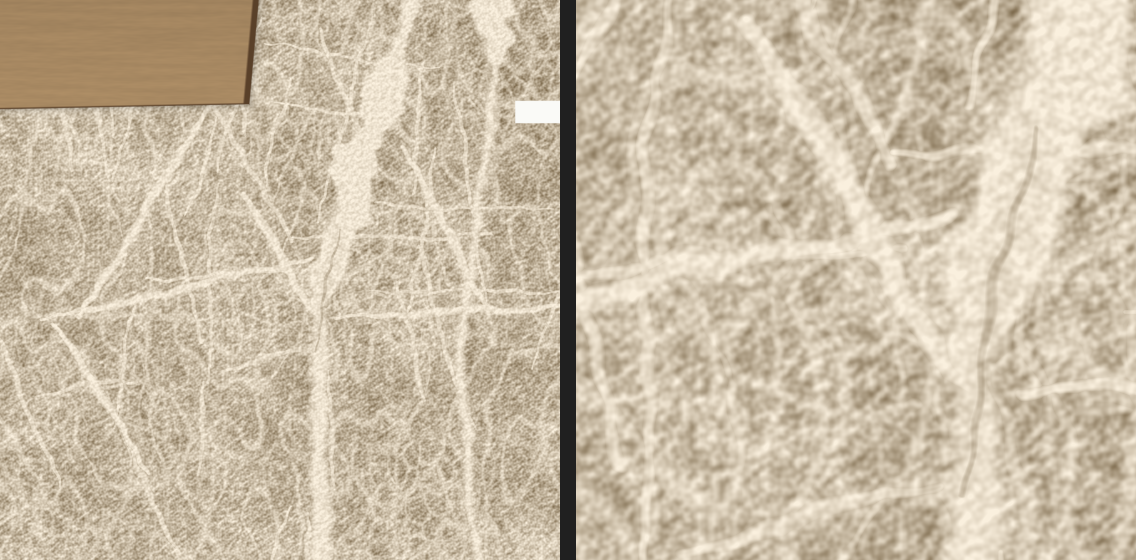
Left, the full canvas; right, a detail of the centre.
A three.js fragment shader for this texture:

```glsl
varying vec2 vUv;

#define STONE_DARK vec3(0.55, 0.48, 0.37)
#define STONE_LIGHT vec3(0.98, 0.94, 0.87)
#define WOOD vec3(0.65, 0.53, 0.38)
#define WOOD_EDGE vec3(0.35, 0.25, 0.16)
#define TAG_WHITE vec3(0.98, 0.98, 0.97)
#define VEIN_COUNT 34
#define VEIN_TONE 0.90
#define GRAIN 0.36
#define SOFT 0.0015

vec2 hash2(vec2 p) {
  p = vec2(dot(p, vec2(127.1, 311.7)), dot(p, vec2(269.5, 183.3)));
  return fract(sin(p) * 43758.545);
}

float corner(vec2 cell, vec2 offset) {
  float angle = 6.2832 * hash2(cell).x;
  return dot(vec2(cos(angle), sin(angle)), offset);
}

// Gradient noise, roughly -1 to 1
float noise(vec2 p) {
  vec2 i = floor(p), f = fract(p);
  vec2 u = f * f * f * (f * (f * 6.0 - 15.0) + 10.0);
  vec2 e = vec2(1.0, 0.0);
  float low = mix(corner(i, f), corner(i + e, f - e), u.x);
  float high = mix(corner(i + e.yx, f - e.yx), corner(i + 1.0, f - 1.0), u.x);
  return 1.4 * mix(low, high, u.y);
}

float ridge(vec2 p, float width) {
  return 1.0 - smoothstep(0.0, width, abs(noise(p)));
}

// Light seams between irregular cells
float seams(vec2 p, float width) {
  vec2 i = floor(p), f = fract(p);
  float nearest = 8.0, second = 8.0;
  for (int y = -1; y <= 1; y++) {
    for (int x = -1; x <= 1; x++) {
      vec2 cell = vec2(float(x), float(y));
      float d = length(cell + hash2(i + cell) - f);
      second = min(second, max(nearest, d));
      nearest = min(nearest, d);
    }
  }
  return 1.0 - smoothstep(0.0, width, second - nearest);
}

// Tapered stroke with a bright core and a faint halo
float vein(vec2 p, vec2 a, vec2 b, float width) {
  vec2 ab = b - a;
  float t = clamp(dot(p - a, ab) / dot(ab, ab), 0.0, 1.0);
  float d = length(p - a - ab * t);
  float w = width * (0.4 + 2.4 * t * (1.0 - t));
  return max(1.0 - smoothstep(0.3 * w, w + SOFT, d), 0.38 * exp(-d / (2.5 * w)));
}

float scatteredVeins(vec2 p) {
  float cover = 0.0;
  for (int i = 0; i < VEIN_COUNT; i++) {
    float id = float(i);
    vec2 center = hash2(vec2(id, 3.7)), r = hash2(vec2(id, 9.1));
    float flat_ = step(2.5, mod(id, 4.0));
    float angle = mix(1.57 + 1.1 * (r.x - 0.5), 0.1 + 0.5 * (r.x - 0.5), flat_);
    vec2 reach = (0.07 + 0.13 * r.y) * vec2(cos(angle), sin(angle));
    cover = max(cover, vein(p, center - reach, center + reach, 0.003 + 0.005 * r.x));
  }
  return 0.85 * cover;
}

// Broad trunks and the long veins joining them
float mainVeins(vec2 p, float ragged) {
  float trunkX = 0.57 + 0.3 * max(p.y - 0.45, 0.0);
  float trunkW = mix(0.011, 0.042, smoothstep(0.4, 0.7, p.y) * (1.0 - smoothstep(0.78, 0.95, p.y)));
  float trunk = abs(p.x - trunkX) - trunkW * (1.0 + 0.7 * ragged);
  float sideW = 0.006 + 0.03 * smoothstep(0.86, 1.0, p.y);
  float side = abs(p.x - 0.855 + 0.03 * sin(5.0 * p.y)) - sideW * (1.0 + 0.7 * ragged);
  float cover = 1.0 - smoothstep(-0.006, 0.012, min(trunk, side));
  cover = max(cover, vein(p, vec2(0.08, 0.43), vec2(0.56, 0.54), 0.010));
  cover = max(cover, vein(p, vec2(0.38, 0.82), vec2(0.14, 0.43), 0.012));
  cover = max(cover, vein(p, vec2(0.43, 0.66), vec2(0.57, 0.43), 0.013));
  cover = max(cover, vein(p, vec2(0.72, 0.74), vec2(0.87, 0.44), 0.012));
  cover = max(cover, vein(p, vec2(0.60, 0.43), vec2(1.05, 0.46), 0.009));
  return max(cover, vein(p, vec2(0.10, 0.42), vec2(0.26, 0.15), 0.010));
}

vec3 marble(vec2 p) {
  float clouds = noise(p * 3.0 + 7.0), patches = noise(p * 11.0), mottles = noise(p * 34.0);
  vec2 bend = vec2(noise(p * 7.0 + 20.0), noise(p * 7.0 + 40.0));
  vec2 jitter = vec2(noise(p * 32.0 + 60.0), noise(p * 32.0 + 80.0));
  vec2 w = p + 0.012 * bend + 0.005 * jitter;

  // Fine web over the large veins
  float webbed = smoothstep(-0.5, 0.6, noise(p * 5.0 + 30.0) + 0.3 * (p.x - 0.4));
  float web = 0.65 * seams(w * vec2(10.0, 6.0), 0.12) * (0.4 + 0.6 * webbed);
  web = max(web, 0.6 * seams(w * vec2(33.0, 24.0), 0.3) * webbed);
  web = max(web, 0.65 * ridge(w * vec2(15.0, 8.0), 0.14));
  float cover = max(web, max(scatteredVeins(w), mainVeins(w, patches + 0.5 * mottles)));

  // Slanted streaks and fine speckle
  vec2 slant = vec2(0.82 * p.x + 0.57 * p.y, 0.82 * p.y - 0.57 * p.x);
  float grain = noise(slant * vec2(80.0, 180.0)) + 0.8 * noise(p * 225.0);
  float tone = 0.46 + 0.13 * clouds + 0.13 * patches + 0.16 * mottles;
  tone -= 0.13 * smoothstep(0.4, 0.9, p.x) * p.y;
  tone = mix(tone, VEIN_TONE, cover) + GRAIN * grain * (1.0 - 0.5 * cover);
  tone -= 0.35 * vein(w, vec2(0.607, 0.59), vec2(0.562, 0.37), 0.003);
  return mix(STONE_DARK, STONE_LIGHT, clamp(tone, -0.12, 1.0));
}

void main() {
  vec2 p = vUv;
  vec3 color = marble(p);

  // Wooden board with a dark side, and a white tag
  float right = 0.462 - 0.09 * (1.0 - p.y) - p.x;
  float bottom = p.y - 0.805 - 0.02 * p.x;
  float board = min(right, bottom);
  float fibres = noise(p * vec2(5.0, 110.0)) + 0.6 * noise(p * vec2(40.0, 260.0));
  vec3 wood = WOOD * (1.0 + 0.035 * fibres + 0.25 * (0.9 - p.y));
  wood = mix(WOOD_EDGE, wood, smoothstep(0.008, 0.013, right) * smoothstep(0.0, 0.004, bottom));
  color *= 1.0 - 0.2 * exp(-max(-board, 0.0) / 0.006);
  color = mix(color, wood, smoothstep(-SOFT, SOFT, board));
  float tag = min(p.x - 0.92, 0.02 - abs(p.y - 0.8));
  color = mix(color, TAG_WHITE, smoothstep(-SOFT, SOFT, tag));
  gl_FragColor = vec4(color, 1.0);
}
```
